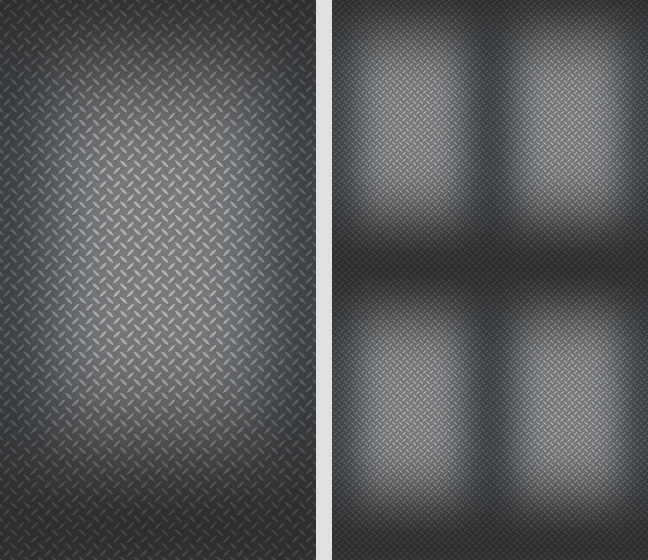
Left: one tile. Right: repeated 2 by 2.
Write a Shadertoy shader that draws this pattern.

```glsl
// Grey tread plate: rows of raised lens-shaped studs leaning right, with rows
// leaning left in the gaps between them, under a soft pool of light.
// Studs and light both have whole periods on the canvas, so the plate tiles.

const float TAU = 6.2831853;
const vec2 REPEATS = vec2(23.0, 41.0);   // stud pairs across and down
const float STUD_LENGTH = 0.365;         // half sizes, in repeats
const float STUD_WIDTH = 0.098;
const float RIM_WIDTH = 0.036;
const vec2 SHADOW_SHIFT = vec2(0.022, -0.040);
const float SHADOW_BLUR = 0.022;
const float SHADOW_DEPTH = 0.18;
const vec2 LIGHT_CENTRE = vec2(0.5, 0.55);
const float SIDE_LIGHT = 0.25;           // share of light left at the sides
const vec3 DARK_PLATE = vec3(0.178, 0.180, 0.185);
const vec3 LIT_PLATE = vec3(0.474, 0.478, 0.484);
const vec3 SIDE_TINT = vec3(0.95, 1.01, 1.04);
const float FACE_GAIN = 1.42;
const float RIM_GAIN = 1.62;

// Signed distance to a lens whose long axis is x.
float lensDistance(vec2 p) {
    float radius = (STUD_LENGTH * STUD_LENGTH + STUD_WIDTH * STUD_WIDTH) / (2.0 * STUD_WIDTH);
    return length(vec2(p.x, abs(p.y) + radius - STUD_WIDTH)) - radius;
}

// Rotate by 45 degrees one way or the other, as turn is +1 or -1.
vec2 alongStud(vec2 p, float turn) {
    return vec2(p.x + turn * p.y, p.y - turn * p.x) * sqrt(0.5);
}

// Distance to the nearest stud of the two interleaved grids.
float studDistance(vec2 p) {
    float rightLeaning = lensDistance(alongStud(fract(p) - 0.5, 1.0));
    float leftLeaning = lensDistance(alongStud(fract(p + 0.5) - 0.5, -1.0));
    return min(rightLeaning, leftLeaning);
}

// Smooth periodic bump: one at the centre, zero half a canvas away.
vec2 wrappedGlow(vec2 offset) {
    vec2 falloff = 0.5 - 0.5 * cos(TAU * offset);
    return 1.0 - falloff * falloff;
}

void mainImage(out vec4 fragColor, in vec2 fragCoord) {
    vec2 uv = fragCoord / iResolution.xy;
    vec2 p = uv * REPEATS;
    float pixel = max(REPEATS.x / iResolution.x, REPEATS.y / iResolution.y);

    // Stud coverage, inner face and cast shadow
    float d = studDistance(p);
    float shadowD = studDistance(p - SHADOW_SHIFT);
    float aa = 0.6 * pixel;
    float stud = 1.0 - smoothstep(-aa, aa, d);
    float face = 1.0 - smoothstep(-aa, aa, d + RIM_WIDTH);
    float shadow = 1.0 - smoothstep(-SHADOW_BLUR - aa, SHADOW_BLUR + aa, shadowD);

    // Plate light with cooler sides
    vec2 glow = wrappedGlow(uv - LIGHT_CENTRE);
    float light = glow.y * mix(SIDE_LIGHT, 1.0, glow.x);
    vec3 plate = mix(DARK_PLATE, LIT_PLATE, light);
    plate *= mix(vec3(1.0), SIDE_TINT, (1.0 - glow.x) * glow.y);

    // Studs over shadow over plate
    vec3 raised = plate * mix(RIM_GAIN, FACE_GAIN, face);
    vec3 colour = mix(plate * (1.0 - SHADOW_DEPTH * shadow), raised, stud);
    fragColor = vec4(colour, 1.0);
}
```
